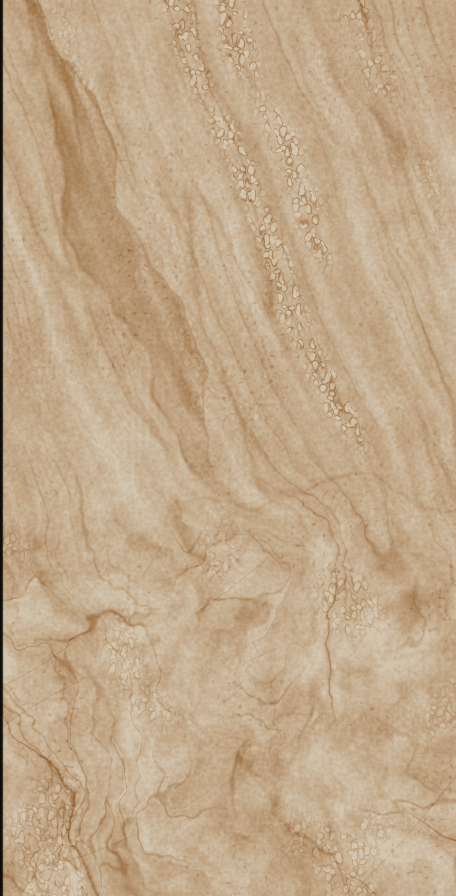
Reproduce this texture procedurally as a WebGL 1 fragment shader.

```glsl
precision highp float;
// Polished beige marble: slanted sedimentary strata with a brown fold and
// trails of pale pebbles above, breaking into cloudy, veined breccia below.
// Warped gradient noise makes the layers and veins, Voronoi cells the stones.
uniform vec2 u_resolution;

vec2 hash2(vec2 p) {
  p = vec2(dot(p, vec2(127.1, 311.7)), dot(p, vec2(269.5, 183.3)));
  return fract(sin(p) * 43758.545);
}

vec2 gradient(vec2 cell) {
  float angle = 6.2832 * hash2(cell).x;
  return vec2(cos(angle), sin(angle));
}

float noise(vec2 p) {
  vec2 i = floor(p), f = fract(p);
  vec2 u = f * f * f * (f * (f * 6.0 - 15.0) + 10.0);
  vec2 e = vec2(0.0, 1.0);
  float low = mix(dot(gradient(i), f), dot(gradient(i + e.yx), f - e.yx), u.x);
  float high = mix(dot(gradient(i + e), f - e), dot(gradient(i + 1.0), f - 1.0), u.x);
  return mix(low, high, u.y);
}

float fbm(vec2 p) {
  float sum = 0.0, amplitude = 0.6;
  for (int i = 0; i < 5; i++) {
    sum += amplitude * noise(p);
    p = p * 2.03 + 17.3;
    amplitude *= 0.52;
  }
  return sum;
}

// x: distance to the nearest point, y: gap to the second, z: cell value
vec3 voronoi(vec2 p) {
  vec2 cell = floor(p);
  vec3 nearest = vec3(9.0, 9.0, 0.0);
  for (int j = -1; j <= 1; j++) {
    for (int i = -1; i <= 1; i++) {
      vec2 c = cell + vec2(float(i), float(j));
      vec2 h = hash2(c);
      float d = length(c + 0.15 + 0.7 * h - p);
      if (d < nearest.x) nearest = vec3(d, nearest.x, fract(h.x * 7.0 + h.y * 13.0));
      else nearest.y = min(nearest.y, d);
    }
  }
  return vec3(nearest.x, nearest.y - nearest.x, nearest.z);
}

float line(float d, float width) {
  return 1.0 - smoothstep(0.0, width, abs(d));
}

void main() {
  vec2 p = gl_FragCoord.xy / u_resolution.y;

  // Bedding coordinates: across and along the layers, more twisted below
  float calm = smoothstep(0.34, 0.52, p.y + 0.15 * noise(p * 5.0));
  vec2 warp = vec2(fbm(p * 4.0), fbm(p * 4.0 + 7.3));
  vec2 q = p + warp * mix(0.15, 0.03, calm);
  vec2 bed = vec2(dot(q, vec2(0.925, 0.38)), dot(q, vec2(-0.38, 0.925)));
  float across = bed.x, along = bed.y;

  // Base tone: broad strata, fine streaks, clouds and crumbly grain
  float tone = 0.74;
  tone += 0.45 * fbm(bed * vec2(15.0, 1.6));
  tone += fbm(bed * vec2(48.0, 2.6) + 9.0) * mix(0.3, 0.65, calm);
  tone += fbm(p * 9.0 + 3.0) * mix(0.55, 0.2, calm);
  tone += fbm(q * vec2(34.0, 26.0) + 13.0) * mix(0.75, 0.35, calm);
  tone += 0.2 * noise(p * 130.0) + 0.3 * noise(p * 240.0);
  float speckled = smoothstep(-0.2, 0.3, noise(p * 9.0 + 77.0));
  tone -= 0.5 * speckled * smoothstep(0.3, 0.5, noise(p * 170.0 + 40.0));

  // Large angular fragments in the broken lower part
  vec3 shard = voronoi(bed * vec2(11.0, 8.0) + 0.25 * warp);
  float broken = (1.0 - calm) * smoothstep(-0.1, 0.25, noise(p * 4.0 + 21.0) + 0.25 - p.x);
  tone += broken * (0.45 * (shard.z - 0.5) - 0.4 * line(shard.y, 0.04));

  // Brown fold with a dark lower flank, streaked along its length
  float fold = across - 0.402 + 0.035 * noise(vec2(along * 7.0, 2.0)) + 0.008 * noise(p * 35.0);
  float reach = smoothstep(0.42, 0.6, p.y) * (1.0 - smoothstep(0.84, 1.0, p.y));
  float halfWidth = 0.004 + 0.025 * reach;
  float inside = 1.0 - smoothstep(halfWidth - 0.004, halfWidth + 0.003, abs(fold));
  float present = smoothstep(0.42, 0.5, p.y);
  tone -= present * inside * (0.45 + 0.6 * noise(bed * vec2(70.0, 6.0)));
  tone -= present * 0.5 * line(fold + halfWidth, 0.005) * (0.7 + noise(p * 20.0));
  tone -= present * 0.35 * line(fold - halfWidth, 0.003);

  // Thin, mostly continuous bedding lines
  float gate = smoothstep(-0.1, 0.25, noise(p * 6.0 + 11.0));
  float bedGate = smoothstep(-0.25, 0.2, noise(bed * vec2(14.0, 3.0) + 27.0));
  tone -= 0.4 * bedGate * line(noise(bed * vec2(18.0, 1.6) + 5.0), 0.045);
  tone -= 0.28 * bedGate * calm * line(noise(bed * vec2(38.0, 1.8) + 15.0), 0.08);

  // Veins wandering through the breccia, a seam and straight scratches
  vec2 crumple = bed + 0.012 * vec2(noise(p * 28.0), noise(p * 28.0 + 5.0));
  float wander = noise(crumple * vec2(9.0, 4.0) + 31.0);
  float stain = smoothstep(-0.15, 0.2, noise(p * 6.0 + 50.0)) * (1.0 - calm);
  tone -= stain * (0.75 * line(wander, 0.03) + 0.25 * line(wander, 0.1));
  float branch = noise(crumple * vec2(22.0, 10.0) + 83.0);
  tone -= 0.55 * (1.0 - 0.8 * calm) * gate * line(branch, 0.045);
  float seam = p.y - 0.45 + 0.07 * noise(vec2(p.x * 9.0, 4.0)) + 0.012 * noise(p * 30.0);
  tone -= 0.6 * smoothstep(0.2, 0.26, p.x) * line(seam, 0.005) * (0.4 + gate);
  float scratch = noise(vec2(p.x - 1.6 * p.y, p.x * 0.4 + p.y * 0.2) * 7.0);
  tone -= 0.35 * (1.0 - calm) * gate * line(scratch, 0.016);

  // Pebble trails between the layers, loose clusters elsewhere
  float trails = line(across - 0.556, 0.022) * smoothstep(0.45, 0.55, p.y);
  trails += line(across - 0.61, 0.024) * smoothstep(0.66, 0.78, p.y);
  trails += line(across - 0.74, 0.027) * smoothstep(0.7, 0.8, p.y);
  trails *= smoothstep(-0.5, 0.0, noise(bed * vec2(5.0, 9.0)));
  float clusters = smoothstep(0.05, 0.35, noise(p * 9.0 + 63.0)) * (1.0 - 0.7 * calm);
  clusters += 0.6 * present * line(fold - 0.02, 0.03) * gate;
  float density = clamp(1.6 * trails + 0.6 * clusters, 0.0, 1.0);
  vec2 lean = vec2(dot(p, vec2(0.925, 0.38)), dot(p, vec2(-0.38, 0.925)));
  vec3 stone = voronoi(lean * vec2(135.0, 105.0) + 0.7 * noise(p * 90.0));
  float chosen = density * smoothstep(0.3, 0.5, stone.z);
  float radius = 0.2 + 0.25 * stone.z;
  tone += 0.5 * chosen * (1.0 - smoothstep(radius - 0.12, radius, stone.x));
  tone -= 0.75 * chosen * line(stone.x - radius - 0.1, 0.17);

  // Tan to cream, with veins running past the tan end into brown
  vec3 colour = mix(vec3(0.68, 0.54, 0.39), vec3(0.80, 0.73, 0.63), clamp(tone, -0.9, 1.2));
  colour += vec3(0.008, 0.0, -0.006) * line(tone - 0.55, 0.5);
  colour *= mix(0.08, 1.0, smoothstep(0.002, 0.0045, p.x)); // dark joint
  gl_FragColor = vec4(colour, 1.0);
}
```
